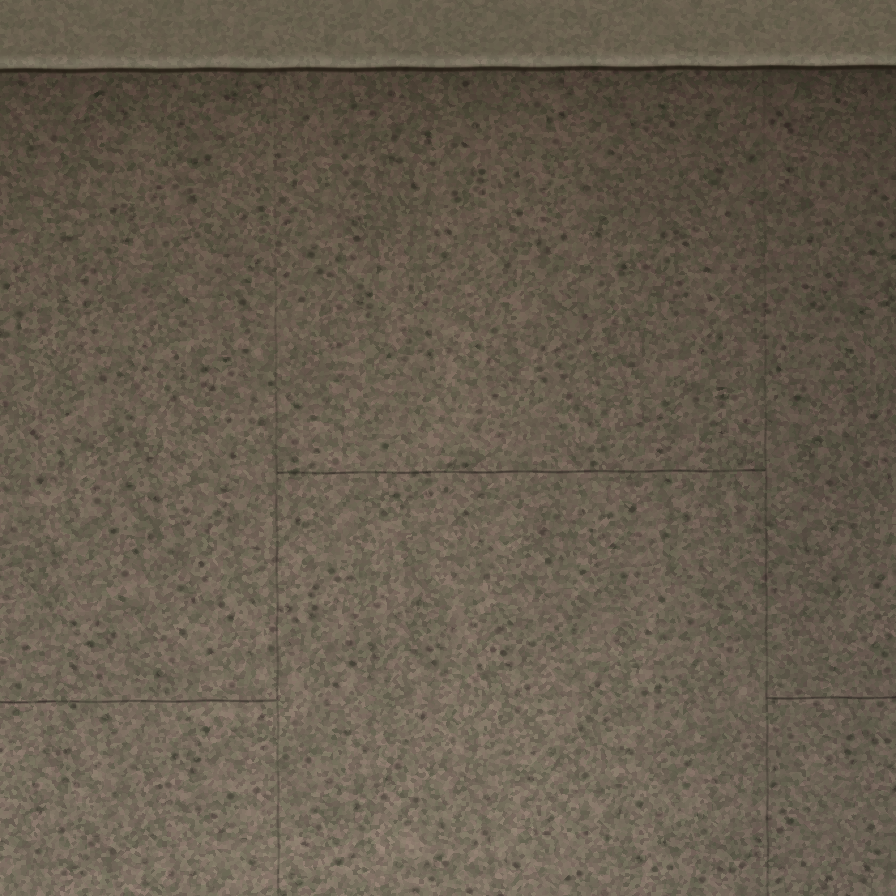
Write a WebGL 1 fragment shader that draws this texture.

```glsl
precision highp float;

uniform vec2 u_resolution;

// Layout, in canvas units
const vec2 TILE_SIZE = vec2(0.546, 0.78);
const vec2 SEAM_ORIGIN = vec2(0.3085, 0.473);
const float COLUMN_DROP = 0.254;
const float SEAM_WIDTH = 0.0024;
const float SEAM_TILT = 0.005;
const float LEDGE_Y = 0.925;
const float LIP_HEIGHT = 0.015;
const float CONTACT_WIDTH = 0.0045;

// Colours
const vec3 FLOOR_NEAR = vec3(0.485, 0.443, 0.382);
const vec3 FLOOR_FAR = vec3(0.345, 0.303, 0.245);
const vec3 LEDGE_COLOR = vec3(0.405, 0.372, 0.305);
const vec3 LIP_COLOR = vec3(0.475, 0.443, 0.375);
const vec3 CONTACT_COLOR = vec3(0.13, 0.105, 0.07);
const vec3 TINT_AXIS = vec3(0.6, -0.5, 0.3);

// Surface strength
const float FINE_CELLS = 210.0;
const float COARSE_CELLS = 95.0;
const float FINE_CONTRAST = 0.25;
const float COARSE_CONTRAST = 0.13;
const float FLECK_DEPTH = 0.24;
const float MOTTLE_CONTRAST = 0.025;
const float TINT_CONTRAST = 0.055;
const float HORIZONTAL_SEAM_DEPTH = 0.38;
const float VERTICAL_SEAM_DEPTH = 0.24;

vec2 hash2(vec2 p) {
  vec2 q = vec2(dot(p, vec2(127.1, 311.7)), dot(p, vec2(269.5, 183.3)));
  return fract(sin(q) * 43758.55);
}

// Nearest cell: distance, then two random values of that cell
vec3 cellular(vec2 p) {
  vec2 base = floor(p);
  vec3 nearest = vec3(9.0, 0.0, 0.0);
  for (int j = -1; j <= 1; j++) {
    for (int i = -1; i <= 1; i++) {
      vec2 cell = base + vec2(float(i), float(j));
      float d = length(cell + hash2(cell) - p);
      if (d < nearest.x) nearest = vec3(d, hash2(cell + 57.3));
    }
  }
  return nearest;
}

// Soft cloudy variation from rotated, warped sines
float mottle(vec2 p) {
  float sum = 0.0;
  float amp = 0.5;
  for (int i = 0; i < 5; i++) {
    p = mat2(0.8, 0.6, -0.6, 0.8) * p * 1.75 + 1.7;
    p += 0.6 * sin(p.yx * 0.8);
    sum += amp * sin(p.x) * sin(p.y);
    amp *= 0.8;
  }
  return sum;
}

float line(float d, float width, float pixel) {
  float halfWidth = 0.5 * width;
  return 1.0 - smoothstep(halfWidth - pixel, halfWidth + pixel, d);
}

// Distance to the nearest multiple of a period
float repeatDistance(float x, float period) {
  return abs(fract(x / period + 0.5) - 0.5) * period;
}

// Darkening of the joints between staggered tiles
float seams(vec2 uv, float wear, float pixel) {
  vec2 p = uv - SEAM_ORIGIN;
  p += SEAM_TILT * vec2(uv.y - 0.5, 0.5 - uv.x);
  p += 0.0005 * sin(uv.yx * vec2(91.0, 73.0));
  float column = floor(p.x / TILE_SIZE.x);
  float drop = COLUMN_DROP * mod(column, 2.0);
  float vertical = line(repeatDistance(p.x, TILE_SIZE.x), SEAM_WIDTH, pixel);
  float horizontal = line(repeatDistance(p.y + drop, TILE_SIZE.y), SEAM_WIDTH, pixel);
  float fade = mix(1.0, 0.25, smoothstep(0.4, 0.85, uv.y));
  return wear * max(horizontal * HORIZONTAL_SEAM_DEPTH, vertical * fade * VERTICAL_SEAM_DEPTH);
}

void main() {
  vec2 uv = gl_FragCoord.xy / u_resolution;
  float pixel = 1.0 / min(u_resolution.x, u_resolution.y);

  // Grain shared by both surfaces
  vec3 fine = cellular(uv * FINE_CELLS);
  vec3 coarse = cellular(uv * COARSE_CELLS * vec2(0.85, 1.0) + 31.0);
  float fleck = smoothstep(0.8, 0.95, coarse.z) * (1.0 - smoothstep(0.15, 0.5, coarse.x));
  float grain = FINE_CONTRAST * (fine.y - 0.5) + COARSE_CONTRAST * (coarse.y - 0.5);
  vec3 tint = TINT_AXIS * TINT_CONTRAST * (0.5 * (fine.z + coarse.y) - 0.5);

  // Floor with falling light, mottling and joints
  float depth = clamp(uv.y / LEDGE_Y, 0.0, 1.0);
  vec3 ground = mix(FLOOR_NEAR, FLOOR_FAR, pow(depth, 1.5));
  float light = 1.0 - 0.16 * smoothstep(0.5, 1.0, uv.x);
  light -= 0.04 * (1.0 - smoothstep(0.0, 0.35, uv.x));
  light -= 0.14 * exp(-max(LEDGE_Y - uv.y, 0.0) / 0.05);
  light += MOTTLE_CONTRAST * mottle(uv * 4.0) + MOTTLE_CONTRAST * mottle(uv * 17.0);
  ground *= light * (1.0 + grain - FLECK_DEPTH * fleck);
  ground += tint;
  ground *= 1.0 - seams(uv, 0.55 + 0.6 * coarse.y, pixel);

  // Ledge with a pale lip and a dark contact line
  float edge = LEDGE_Y + 0.004 * (uv.x - 0.5) + 0.0005 * sin(uv.x * 60.0);
  float height = uv.y - edge;
  float lip = smoothstep(0.0, 0.004, height) * (1.0 - smoothstep(0.4, 1.2, height / LIP_HEIGHT));
  vec3 ledge = mix(LEDGE_COLOR, LIP_COLOR, lip) * (1.0 + 0.55 * grain) + 0.5 * tint;
  vec3 color = mix(ground, ledge, smoothstep(-pixel, pixel, height));
  float contact = line(abs(height + 0.5 * CONTACT_WIDTH), CONTACT_WIDTH, 1.5 * pixel);
  color = mix(color, CONTACT_COLOR, 0.75 * contact);

  gl_FragColor = vec4(color, 1.0);
}
```
